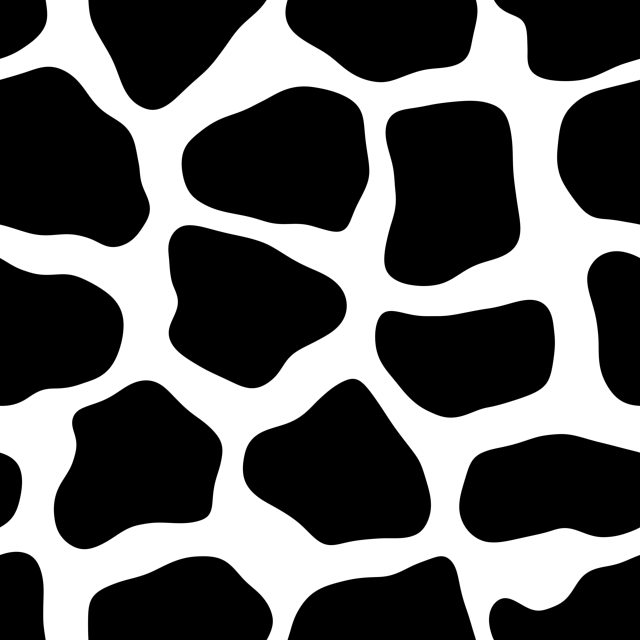
Write a Shadertoy shader that draws this pattern.

```glsl
// Seamless cow hide: rounded, wavy black patches parted by white channels.

const vec3 PATCH_COLOR = vec3(0.0);
const vec3 GROUND_COLOR = vec3(1.0);
const vec2 TILE_ORIGIN = vec2(0.6875, 0.625); // where the tile is cut
const vec2 PATCH_GRID = vec2(3.0, 4.0);  // patches per tile; rows must be even
const float JITTER = 0.68;               // scatter of patch centres, in cells
const float CHANNEL = 0.0272;            // half width of the white channels
const float CHANNEL_VARIATION = 0.032;
const float CHANNEL_FREQ = 11.0;
const float CORNER_SHARPNESS = 55.0;     // lower is rounder
const float BEND_FREQ = 5.0;             // broad bends of the outline
const float BEND_AMOUNT = 0.06;
const float LOBE_FREQ = 9.0;             // smaller lobes and notches
const float LOBE_AMOUNT = 0.046;
const float EDGE_SOFTNESS = 0.75;        // half width of the smoothed edge

vec2 hash2(vec2 p) {
    return fract(sin(vec2(dot(p, vec2(127.1, 311.7)),
                          dot(p, vec2(269.5, 183.3)))) * 43758.5453);
}

// Wraps an integer cell index into 0 .. period - 1.
vec2 wrapCell(vec2 cell, vec2 period) {
    return floor(mod(cell + 0.5, period));
}

// Smooth two-channel value noise in -0.5 .. 0.5, periodic over the unit tile.
vec2 tileNoise(vec2 p, float freq, float seed) {
    p *= freq;
    vec2 cell = floor(p);
    vec2 f = p - cell;
    vec2 u = f * f * f * (f * (f * 6.0 - 15.0) + 10.0);
    vec2 period = vec2(freq);
    vec2 a = hash2(wrapCell(cell, period) + seed);
    vec2 b = hash2(wrapCell(cell + vec2(1, 0), period) + seed);
    vec2 c = hash2(wrapCell(cell + vec2(0, 1), period) + seed);
    vec2 d = hash2(wrapCell(cell + vec2(1, 1), period) + seed);
    return mix(mix(a, b, u.x), mix(c, d, u.x), u.y) - 0.5;
}

// Centre of a patch; every other row is shifted by half a cell.
vec2 patchCentre(vec2 cell) {
    vec2 scatter = (hash2(wrapCell(cell, PATCH_GRID) + 7.0) - 0.5) * JITTER;
    vec2 stagger = vec2(0.5 * mod(cell.y, 2.0), 0.5);
    return (cell + stagger + scatter) / PATCH_GRID;
}

// Distance to the border of the nearest patch cell, with rounded corners.
float borderDistance(vec2 p) {
    vec2 base = floor(p * PATCH_GRID);
    vec2 nearest = vec2(10.0);
    for (int y = -2; y <= 2; y++)
    for (int x = -2; x <= 2; x++) {
        vec2 toCentre = patchCentre(base + vec2(x, y)) - p;
        if (dot(toCentre, toCentre) < dot(nearest, nearest)) nearest = toCentre;
    }

    // Exponential smooth minimum over the bisectors to all neighbours.
    float sum = 0.0;
    for (int y = -2; y <= 2; y++)
    for (int x = -2; x <= 2; x++) {
        vec2 toCentre = patchCentre(base + vec2(x, y)) - p;
        vec2 across = toCentre - nearest;
        float span = length(across);
        if (span > 0.001) {
            float bisector = dot(0.5 * (toCentre + nearest), across / span);
            sum += exp(-CORNER_SHARPNESS * bisector);
        }
    }
    return -log(sum) / CORNER_SHARPNESS;
}

void mainImage(out vec4 fragColor, in vec2 fragCoord) {
    vec2 uv = fragCoord / iResolution.xy + TILE_ORIGIN;

    // Bend the plane so that the outlines swell and pinch.
    vec2 warped = uv + BEND_AMOUNT * tileNoise(uv, BEND_FREQ, 19.0)
                     + LOBE_AMOUNT * tileNoise(uv, LOBE_FREQ, 43.0);

    float channel = CHANNEL
                  + CHANNEL_VARIATION * tileNoise(uv, CHANNEL_FREQ, 71.0).x;
    float inside = borderDistance(warped) - channel;

    // Divide by the slope so that every edge is equally sharp.
    float slope = max(length(vec2(dFdx(inside), dFdy(inside))), 1e-5);
    float coverage = smoothstep(-EDGE_SOFTNESS, EDGE_SOFTNESS, inside / slope);
    fragColor = vec4(mix(GROUND_COLOR, PATCH_COLOR, coverage), 1.0);
}
```
